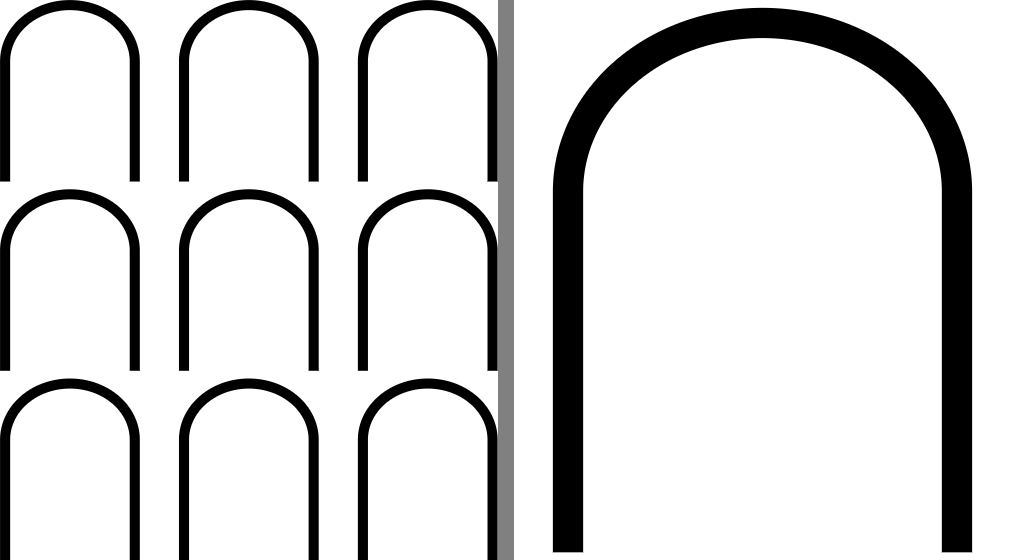
Left, the full canvas; right, a detail of the centre.
This pattern is drawn by a Shadertoy shader. Its source:

```glsl
// Three by three grid of black outlined round-topped arches on white.
#define VIEW_WIDTH 0.888           // canvas width when its height is 1
#define PITCH vec2(0.319, 0.3379)  // spacing of the arches
#define CENTER_X 0.1247            // middle of the first arch
#define RADII vec2(0.1156, 0.1003) // half-width and rise of the crown
#define SPRING 0.2148              // height where the legs meet the crown
#define HALF_STROKE 0.009
#define FOOT_MARGIN 0.0068         // half the gap between rows
#define INK vec3(0.0)
#define PAPER vec3(1.0)

// First-order signed distance to an axis-aligned ellipse.
float ellipseDistance(vec2 p, vec2 radii) {
    float k = length(p / radii);
    float slope = length(p / (radii * radii));
    return k * (k - 1.0) / max(slope, 1e-4);
}

// Stroked arch standing on y = 0, centred on x = 0.
float archDistance(vec2 p) {
    vec2 q = vec2(abs(p.x), p.y - SPRING);
    float outline = q.y > 0.0 ? ellipseDistance(q, RADII) : q.x - RADII.x;
    float stroke = abs(outline) - HALF_STROKE;
    return max(stroke, -p.y); // flat feet
}

void mainImage(out vec4 fragColor, in vec2 fragCoord) {
    vec2 p = fragCoord / iResolution.xy * vec2(VIEW_WIDTH, 1.0);
    float pixel = 1.0 / iResolution.y;

    // Repeat, with cell borders placed inside the gaps
    vec2 origin = vec2(CENTER_X - 0.5 * PITCH.x, -FOOT_MARGIN);
    vec2 cell = mod(p - origin, PITCH) - vec2(0.5 * PITCH.x, FOOT_MARGIN);

    // Antialiased ink
    float coverage = clamp(0.5 - archDistance(cell) / pixel, 0.0, 1.0);
    fragColor = vec4(mix(PAPER, INK, coverage), 1.0);
}
```
